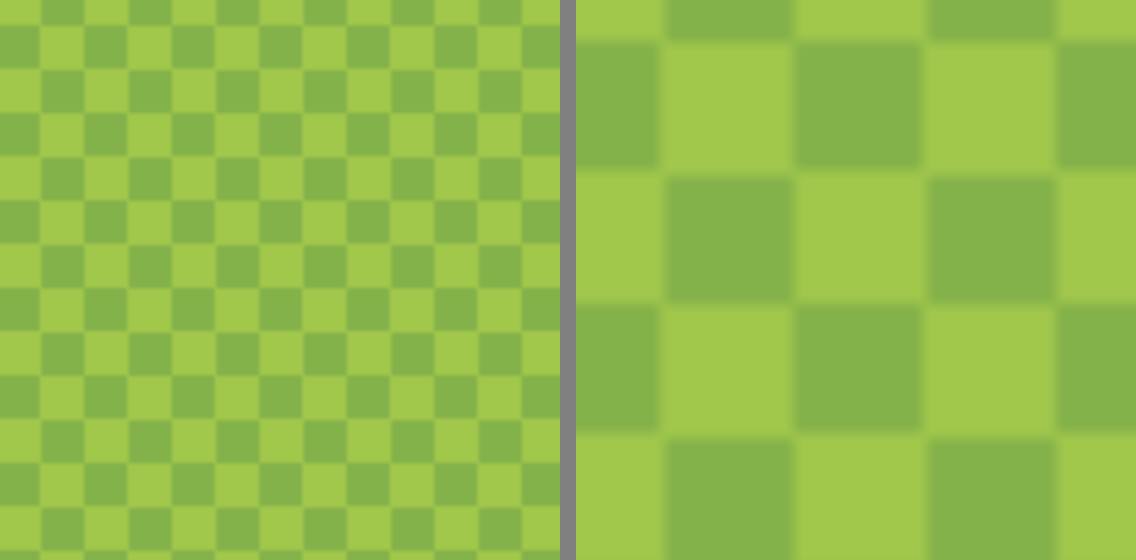
Left, the full canvas; right, a detail of the centre.
Give the GLSL for this pattern, as a WebGL 1 fragment shader.

```glsl
precision highp float;

uniform vec2 u_resolution;

const float REPEATS = 6.4;
const float HALF_SIDE = 0.245;
const float EDGE_BLUR = 0.04;
const vec3 LIGHT_GREEN = vec3(0.631, 0.780, 0.294);
const vec3 DARK_GREEN = vec3(0.512, 0.694, 0.290);

// Coverage of a soft square centred in each unit tile
float softSquare(vec2 tilePos, vec2 center, float halfSide, float blur) {
  vec2 offset = abs(fract(tilePos - center + 0.5) - 0.5);
  vec2 inside = 1.0 - smoothstep(halfSide - blur, halfSide + blur, offset);
  return inside.x * inside.y;
}

// Two diagonal squares per tile; their centres sit slightly off the half step
float checker(vec2 tilePos, float halfSide, float blur) {
  float upper = softSquare(tilePos, vec2(0.207, 0.864), halfSide, blur);
  float lower = softSquare(tilePos, vec2(0.718, 0.351), halfSide, blur);
  return min(upper + lower, 1.0);
}

void main() {
  float side = min(u_resolution.x, u_resolution.y);
  vec2 tilePos = gl_FragCoord.xy / side * REPEATS;
  float pixel = REPEATS / side;
  float dark = checker(tilePos, HALF_SIDE, max(EDGE_BLUR, pixel));
  gl_FragColor = vec4(mix(LIGHT_GREEN, DARK_GREEN, dark), 1.0);
}
```
